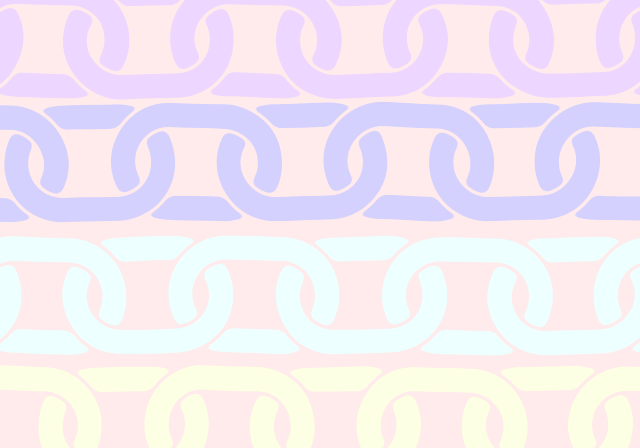
A Shadertoy shader for this pattern:

```glsl
// Four pastel rows of interlocked chain links on a blush ground.

const float WIDTH     = 3.0;     // canvas width in units, about one repeat each
const float PERIOD    = 0.996;   // spacing of links of the same kind
const float HALF_LEN  = 0.127;   // half of the straight part of a link
const float RADIUS    = 0.217;   // centre line radius of the link ends
const float HALF_BAND = 0.0566;  // half of the band thickness
const float GAP       = 0.016;   // clear margin beside the upper link
const float ROUNDING  = 0.028;   // softening of the cut corners
const float TILT      = 0.028;   // lean of the links, opposite for each kind
const float JITTER    = 0.008;   // shift from link to link
const float WOBBLE    = 0.007;   // hand-drawn waver of the edges

const int  ROWS      = 4;
const vec4 ROW_Y     = vec4(1.916, 1.338, 0.715, 0.106);
const vec4 ROW_SHIFT = vec4(0.701, 0.420, 0.695, 0.576);

const vec3 GROUND = vec3(1.00, 0.92, 0.92);
const vec3 ROW_COLOR[ROWS] = vec3[ROWS](
    vec3(0.93, 0.84, 1.00),   // lilac
    vec3(0.83, 0.82, 1.00),   // periwinkle
    vec3(0.93, 1.00, 1.00),   // ice
    vec3(0.99, 1.00, 0.89));  // cream

// Random vector in -1..1
vec2 hash2(vec2 p) {
    p = vec2(dot(p, vec2(127.1, 311.7)), dot(p, vec2(269.5, 183.3)));
    return 2.0 * fract(sin(p) * 43758.5) - 1.0;
}

float gradientNoise(vec2 p) {
    vec2 i = floor(p), f = fract(p);
    vec2 u = f * f * (3.0 - 2.0 * f);
    vec2 e = vec2(0.0, 1.0);
    float a = dot(hash2(i), f);
    float b = dot(hash2(i + e.yx), f - e.yx);
    float c = dot(hash2(i + e.xy), f - e.xy);
    float d = dot(hash2(i + e.yy), f - e.yy);
    return mix(mix(a, b, u.x), mix(c, d, u.x), u.y);
}

float smoothMax(float a, float b, float k) {
    float h = max(k - abs(a - b), 0.0) / k;
    return max(a, b) + 0.25 * k * h * h;
}

// Distance to the nearest stadium-shaped ring in a line of links
float linkDistance(vec2 p, float tilt, float seed) {
    float id = round(p.x / PERIOD);
    p.x -= id * PERIOD;
    p -= 0.5 * JITTER * hash2(vec2(id, seed));
    float c = cos(tilt), s = sin(tilt);
    p = vec2(c * p.x + s * p.y, c * p.y - s * p.x);
    p.x -= clamp(p.x, -HALF_LEN, HALF_LEN);
    return abs(length(p) - RADIUS) - HALF_BAND;
}

// Two kinds of link take turns: one is over at the top, the other below
float chainDistance(vec2 p, float seed) {
    float lower = linkDistance(p, TILT, seed);
    float upper = linkDistance(p - vec2(0.5 * PERIOD, 0.0), -TILT, seed + 17.0);
    float over  = p.y > 0.0 ? upper : lower;
    float under = p.y > 0.0 ? lower : upper;
    return min(over, smoothMax(under, GAP - over, ROUNDING));
}

void mainImage(out vec4 fragColor, in vec2 fragCoord) {
    float pixel = WIDTH / iResolution.x;
    vec2 p = fragCoord * pixel;

    // Waver of the drawn edges
    vec2 q = p * 4.5;
    p += WOBBLE * vec2(gradientNoise(q), gradientNoise(q + 31.4));

    // Rows of chain
    vec3 color = GROUND;
    for (int i = 0; i < ROWS; i++) {
        float d = chainDistance(p - vec2(ROW_SHIFT[i], ROW_Y[i]), float(i) * 5.3);
        float cover = 1.0 - smoothstep(-0.6 * pixel, 0.6 * pixel, d);
        color = mix(color, ROW_COLOR[i], cover);
    }
    fragColor = vec4(color, 1.0);
}
```
